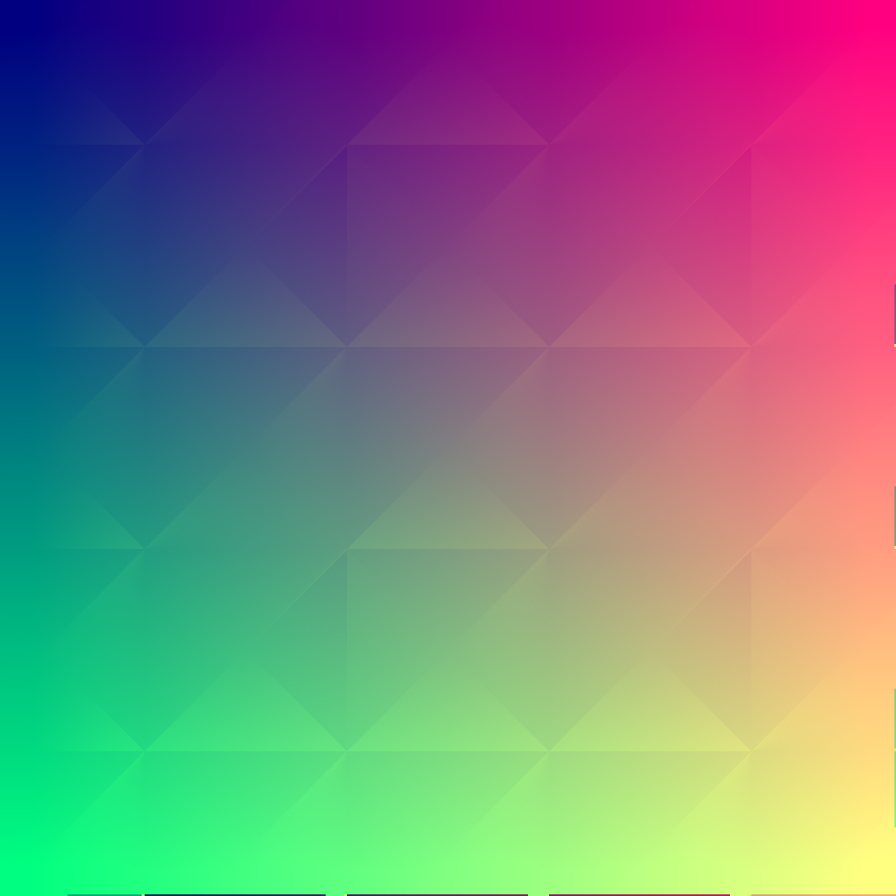
Reproduce this background procedurally as a Shadertoy shader.

```glsl
// Four-corner colour gradient refracted by a grid of faint triangular facets
#define CELLS 4.43     // grid cells across the canvas
#define LIT 0.034      // shift of lit facets above split edges
#define RISE 0.034     // shift along the rising diagonals
#define SHADE -0.008   // shift of the plain facets
#define SEAM 0.024     // shift at the split vertical edges
#define GLINT 0.035    // brightness of the thin diagonal lines
#define STRETCH 1.07   // gradient scale about the centre
#define BLUE 0.5       // constant blue level
#define RIM 0.002      // width of the wrapped border slivers
#define SAMPLES 3      // antialiasing samples per axis

bool isOdd(float n) { return mod(n, 2.0) > 0.5; }

// Horizontal edge under a cell: true where the two facets differ
bool splitBelow(vec2 cell) {
    return cell.x < 4.0 && (isOdd(cell.y) || !isOdd(cell.x));
}

// Vertical edge to the right of a cell
bool splitRight(vec2 cell) {
    return isOdd(cell.x) && isOdd(cell.y);
}

// Shift of the facet holding the local point q, with y pointing down
float facetShift(vec2 cell, vec2 q, float fade) {
    float upper = 0.5 - 0.5 * q.y;
    if (abs(q.y) > abs(q.x)) {
        if (q.y < 0.0) return SHADE;
        if (splitBelow(cell)) return mix(SHADE, LIT, fade);
        // Fan about the lower left corner
        return mix(SHADE, RISE, (1.0 - q.y) / max(1.0 + q.x, 0.001));
    }
    if (q.x < 0.0) {
        bool seam = splitRight(cell - vec2(1.0, 0.0));
        return SHADE + (seam ? 0.4 * SEAM * upper : 0.0);
    }
    if (splitRight(cell)) return SHADE - SEAM * upper;
    // Fan about the upper right corner
    return mix(SHADE, RISE, (1.0 - q.x) / max(1.0 + q.y, 0.001));
}

vec2 gradient(vec2 p) { return (p - 0.5) * STRETCH + 0.5; }

// Thin border slivers that take their tone from the opposite side
vec2 addRim(vec2 tone, vec2 p, vec2 cell, vec2 local) {
    if (p.y > 1.0 - RIM) {
        bool dark = cell.x < 1.0 ? local.x > 0.62 : local.x < 0.895;
        float strength = cell.x < 1.0 || cell.x > 3.0 ? 0.4 : 1.0;
        if (dark) tone.y = mix(tone.y, 0.0, strength);
        if (local.x > 0.985) tone = vec2(0.9);
    }
    if (p.x > 1.0 - RIM && cell.y > 0.0) {
        bool dark = cell.y > 3.0 ? local.y < 0.375 : local.y > 0.69;
        if (dark) tone.x = mix(tone.x, 0.0, 0.5);
        if (local.y > 0.985) tone = vec2(0.9);
    }
    return tone;
}

// Colour at p, measured from the upper left
vec3 shade(vec2 p) {
    vec2 grid = (p - 0.5) * CELLS + 2.5;
    vec2 cell = floor(grid);
    vec2 local = grid - cell;
    vec2 q = 2.0 * local - 1.0;
    float reach = max(abs(q.x), abs(q.y));
    float fade = smoothstep(0.02, 0.14, p.x);
    vec2 tone = gradient(p);
    tone += vec2(0.8, 1.0) * facetShift(cell, q, fade) * reach;

    // Thin glint on the upper right diagonal of split cells
    if (splitRight(cell) && q.x > 0.0) {
        float line = 1.0 - smoothstep(0.004, 0.018, abs(q.x + q.y));
        tone += GLINT * line * q.x;
    }
    tone = addRim(tone, p, cell, local);
    return vec3(clamp(tone, 0.0, 1.0), BLUE);
}

void mainImage(out vec4 fragColor, in vec2 fragCoord) {
    vec3 color = vec3(0.0);
    for (int j = 0; j < SAMPLES; j++) {
        for (int i = 0; i < SAMPLES; i++) {
            vec2 jitter = (vec2(i, j) + 0.5) / float(SAMPLES) - 0.5;
            vec2 uv = (fragCoord + jitter) / iResolution.xy;
            color += shade(vec2(uv.x, 1.0 - uv.y));
        }
    }
    fragColor = vec4(color / float(SAMPLES * SAMPLES), 1.0);
}
```
